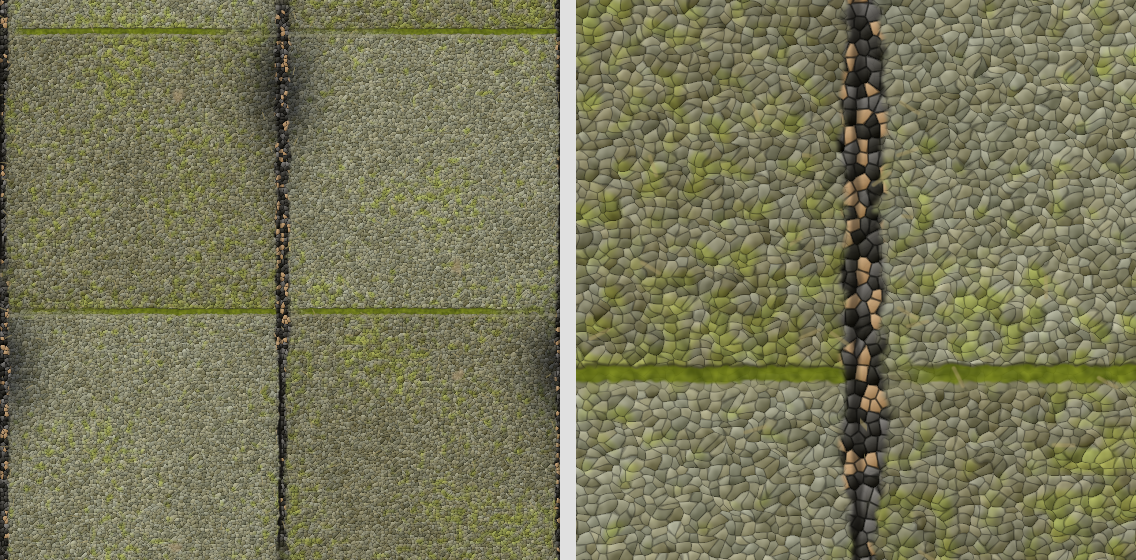
Left: the whole. Right: its middle third, enlarged.
This texture is drawn by a Shadertoy shader. Its source:

```glsl
// Weathered concrete paving: two by two slabs of exposed aggregate, with gravel
// in the upright joints and moss in the level ones. Cellular stones give the
// grain; gradient noise and a half-step diagonal repeat give the wear.

vec2 hash2(vec2 p) {
    vec3 a = fract(p.xyx * vec3(.1031, .1030, .0973));
    a += dot(a, a.yzx + 33.33);
    return fract((a.xx + a.yz) * a.zy);
}

float noise(vec2 p) {
    vec2 i = floor(p), f = p - i, u = f * f * (3. - 2. * f), e = vec2(1, 0);
    float a = dot(hash2(i) * 2. - 1., f);
    float b = dot(hash2(i + e) * 2. - 1., f - e);
    float c = dot(hash2(i + e.yx) * 2. - 1., f - e.yx);
    float d = dot(hash2(i + 1.) * 2. - 1., f - 1.);
    return mix(mix(a, b, u.x), mix(c, d, u.x), u.y);
}

float fbm(vec2 p) {
    float sum = 0., amp = 1.;
    for (int i = 0; i < 4; i++) {
        sum += amp * noise(p);
        p = p * 2.03 + 17.3;
        amp *= .55;
    }
    return sum;
}

// Packed stones: x = slope towards the light, y = gap to neighbour, zw = random
vec4 stones(vec2 p) {
    vec2 i = floor(p), toStone = vec2(0), id = vec2(0);
    float near = 9., next = 9.;
    for (int k = 0; k < 9; k++) {
        vec2 c = i + vec2(k % 3, k / 3) - 1.;
        vec2 r = p - c - .1 - .8 * hash2(c);
        float d = length(r);
        if (d < near) { next = near; near = d; toStone = r; id = c; }
        else next = min(next, d);
    }
    return vec4(dot(toStone, vec2(-.5, .85)), next - near, hash2(id + 71.));
}

// Coverage of short straws, one per occupied grid square
float straws(vec2 p, float density) {
    float cover = 0.;
    for (int k = 0; k < 9; k++) {
        vec2 c = floor(p) + vec2(k % 3, k / 3) - 1.;
        vec2 h = hash2(c + 9.), r = p - c - hash2(c + 33.);
        float angle = 6.283 * h.y;
        vec2 dir = vec2(cos(angle), sin(angle));
        float along = clamp(dot(r, dir), -.18, .18);
        float line = 1. - smoothstep(.015, .055, length(r - dir * along));
        cover = max(cover, line * step(h.x, density));
    }
    return cover;
}

void mainImage(out vec4 fragColor, in vec2 fragCoord) {
    vec2 uv = fragCoord / iResolution.xy;

    // Slab layout: nearest joints, signed distance to them, alternating slabs
    vec2 wobble = .003 * vec2(noise(uv * 14.), noise(uv * 14. + 40.));
    vec2 grid = (uv + wobble - vec2(.004, .444)) * 2.;
    vec2 slab = floor(grid), joint = floor(grid + .5), d = (grid - joint) * .5;
    float pale = mod(slab.x + slab.y, 2.);
    float side = abs(d.x), s = fract(uv.y + .5 * joint.x);
    float patches = fbm(uv * 7.), fine = noise(uv * 210.), mid = noise(uv * 75.);

    // Aggregate surface
    vec4 grain = stones(uv * vec2(150, 175) + 1.2 * mid);
    vec3 col = mix(vec3(.475, .465, .365), vec3(.515, .51, .41), pale);
    col += .045 * patches + .03 * mid;
    col += .17 * (grain.z - .5) + .17 * grain.x + .1 * fine;
    col += (grain.w - .5) * vec3(.02, 0, -.04);
    col *= mix(.72, 1.05, smoothstep(0., .22, grain.y));

    // Thin green growth, thicker just above the level joints
    float above = d.y > 0. ? exp(-d.y / .045) : .4 * exp(d.y / .02);
    float algae = smoothstep(.1, .6, mid + .5 * patches + .3 * above + .12 * (1. - pale));
    col = mix(col, col * vec3(.96, 1.02, .56), .8 * algae);

    // Pale scuffs on every slab pair
    vec2 q = fract(uv - .5 * slab.x);
    float scuff = min(length(q - vec2(.32, .83)), length(q - vec2(.313, .025)));
    scuff = 1. - smoothstep(.004, .014, scuff + .012 * mid);
    col = mix(col, vec3(.64, .56, .42) + .15 * fine, .6 * scuff);

    // Soot spreading from the upright joints
    float soot = exp(-pow((s - .34) / .1, 2.) - pow(side / .06, 2.));
    soot = soot * (1. + .7 * mid) + .4 * exp(-side / .016) * (.8 + noise(uv * 22.));
    col *= mix(vec3(1), vec3(.46, .47, .54), clamp(soot, 0., 1.));

    // Moss, a shadowed crack and a worn lip along the level joints
    float a = fract(grid.x);
    float fading = smoothstep(.03, .1, a) * (1. - smoothstep(.68, .88, a));
    float growing = .25 * smoothstep(.03, .1, a) + .75 * smoothstep(.2, .5, a);
    float growth = mix(growing, fading, mod(slab.x + joint.y, 2.));
    float ragged = d.y + .003 * noise(uv * 95.) + .002 * fine;
    float lip = 1. - smoothstep(.001, .004, abs(ragged + .008));
    float crack = 1. - smoothstep(.0008, .003, abs(ragged - .0045));
    float moss = growth * (1. - smoothstep(.0035, .006, abs(ragged)));
    col = mix(col, vec3(.61, .6, .46), .4 * lip);
    col = mix(col, vec3(.19, .19, .1), crack * (.3 + .35 * growth));
    vec3 green = mix(vec3(.27, .32, .04), vec3(.52, .57, .13), .5 + .6 * fine + .5 * mid);
    col = mix(col, green, .9 * moss);

    // Loose gravel and a black crevice in the upright joints
    float narrow = smoothstep(.5, .56, s) * (1. - smoothstep(.82, .9, s));
    float width = mix(.0115, .0065, narrow) + .005 * noise(vec2(joint.x * 7., uv.y * 16.));
    float edge = side + .007 * noise(uv * 80.) + .003 * fine;
    float fill = 1. - smoothstep(width - .003, width + .003, edge);
    fill *= mix(.35, 1., smoothstep(.0, .03, abs(s - .51)));
    vec4 chip = stones(uv * vec2(140, 125) + 50.);
    vec3 rubble = mix(vec3(.12, .115, .1), vec3(.42, .41, .4), chip.z * chip.z);
    rubble = mix(rubble, vec3(.66, .53, .38), step(.8 + .1 * narrow, chip.w));
    rubble = (rubble + .2 * chip.x) * mix(.35, 1.1, smoothstep(0., .25, chip.y));
    col = mix(col, rubble, .92 * fill);
    float crevice = 1. - smoothstep(.001, .0045, abs(d.x + .004 + .003 * mid));
    col = mix(col, vec3(.07, .065, .055), crevice * fill * (.4 + .5 * narrow));

    // Dry straw, gathered around the upright joints
    float straw = straws(uv * 30., .13 + .5 * exp(-side / .02));
    col = mix(col, vec3(.65, .59, .4) + .1 * fine, .55 * straw);

    fragColor = vec4(clamp(col, 0., 1.), 1);
}
```
